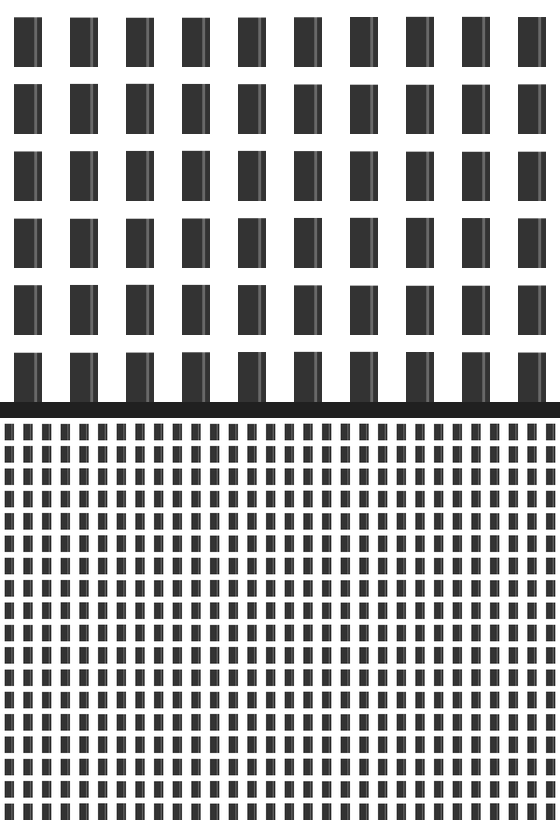
Top, the tile; bottom, the same tile 3 across and 3 down.
Reproduce this pattern procedurally as a Shadertoy shader.

```glsl
// A regular grid of dark upright panels on white, each with a thin grey stripe
// near its right side. Cells come from fract; edges use box coverage, and the
// panel tops drift slightly along each row with a wrapping sine wave.

#define GRID vec2(10.0, 6.0)        // repeats across and down
#define PANEL_X vec2(0.25, 0.75)    // panel sides, in cell widths
#define PANEL_TOP 0.742             // mean panel height, in cell heights
#define TOP_DRIFT 0.007             // height variation, in cell heights
#define STRIPE_X vec2(0.612, 0.663) // stripe sides, in cell widths
#define PAPER_COLOR vec3(1.0)
#define PANEL_COLOR vec3(0.2)
#define STRIPE_COLOR vec3(0.41)
#define CELL_MARGIN 0.12            // keeps the lower edge inside its cell

const float TAU = 6.2831853;

float hash(float n) {
    return fract(sin(n * 127.1 + 11.7) * 43758.5453);
}

// Smoothed coverage of the interval span.x..span.y by a pixel at x
float band(float x, vec2 span, float pixel) {
    vec2 inside = clamp(vec2(x - span.x, span.y - x) / pixel + 0.5, 0.0, 1.0);
    return inside.x * inside.y;
}

void mainImage(out vec4 fragColor, in vec2 fragCoord) {
    vec2 pixel = GRID / iResolution.xy;
    vec2 grid = fragCoord / iResolution.xy * GRID + vec2(0.0, CELL_MARGIN);
    vec2 cell = mod(floor(grid), GRID);
    vec2 p = fract(grid) - vec2(0.0, CELL_MARGIN);

    // Each row has its own phase of drift, periodic across the canvas
    float phase = cell.x / GRID.x + hash(cell.y);
    float top = PANEL_TOP + TOP_DRIFT * sin(TAU * phase);

    float panel = band(p.x, PANEL_X, pixel.x) * band(p.y, vec2(0.0, top), pixel.y);
    float stripe = band(p.x, STRIPE_X, pixel.x);

    vec3 ink = mix(PANEL_COLOR, STRIPE_COLOR, stripe);
    fragColor = vec4(mix(PAPER_COLOR, ink, panel), 1.0);
}
```
